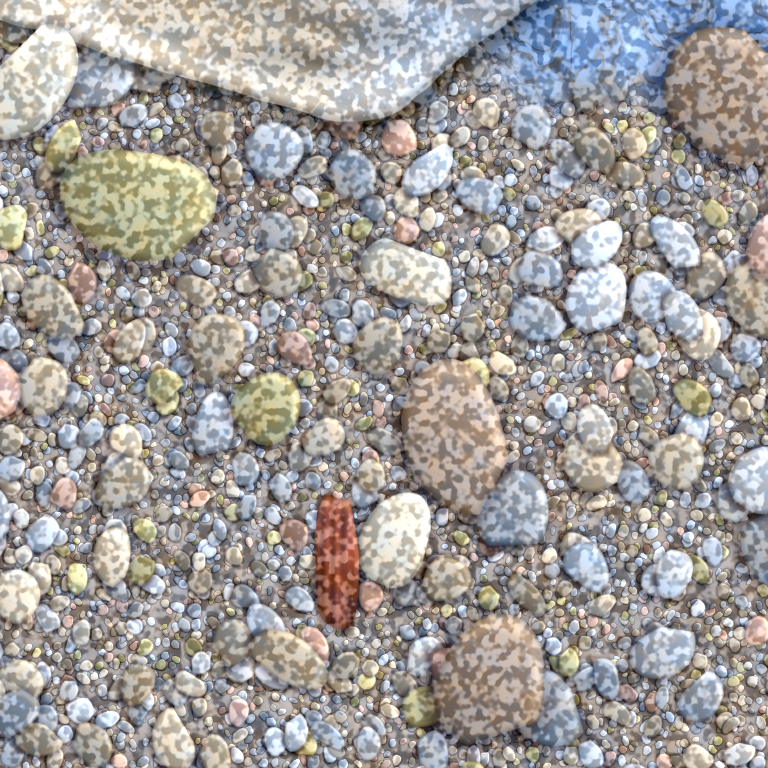
Reproduce this texture procedurally as a Shadertoy shader.

```glsl
const vec3 GROUND = vec3(0.56, 0.53, 0.52);
const vec3 WARM_STONE = vec3(0.69, 0.66, 0.61);
const vec3 COOL_STONE = vec3(0.65, 0.69, 0.75);
const vec3 OLIVE_STONE = vec3(0.66, 0.65, 0.50);
const vec3 ROSE_STONE = vec3(0.72, 0.61, 0.58);
const vec3 BROWN_STONE = vec3(0.60, 0.54, 0.50);
const vec3 PALE_STONE = vec3(0.80, 0.79, 0.75);
const vec3 WOOD = vec3(0.58, 0.34, 0.28);
const vec3 WATER = vec3(0.49, 0.62, 0.81);
const vec3 WATER_BED = vec3(0.42, 0.43, 0.46);
const vec3 SHADOW_TINT = vec3(0.92, 1.0, 0.94);
const vec2 LIGHT = vec2(0.77, 0.64);
const float EDGE = 0.0013;
const float SHADOW = 0.46;
const float MOTTLE_SCALE = 125.0;
const float MOTTLE = 0.135;
const float TINT_VARIATION = 0.13;
const float LIFT = 0.025;

vec3 hash3(vec2 p) {
    vec3 q = fract(p.xyx * vec3(0.1031, 0.1030, 0.0973));
    q += dot(q, q.yxz + 33.33);
    return fract((q.xxy + q.yzz) * q.zyx);
}

float noise(vec2 p) {
    vec2 i = floor(p), f = fract(p);
    f = f * f * (3.0 - 2.0 * f);
    return mix(mix(hash3(i).x, hash3(i + vec2(1, 0)).x, f.x),
               mix(hash3(i + vec2(0, 1)).x, hash3(i + 1.0).x, f.x), f.y);
}

mat2 rotate(float a) {
    float c = cos(a), s = sin(a);
    return mat2(c, s, -s, c);
}

float fbm(vec2 p) {
    float sum = 0.0, weight = 0.55;
    for (int i = 0; i < 3; i++) {
        sum += weight * noise(p);
        p = rotate(0.65) * p * 1.9 + 7.3;
        weight *= 0.5;
    }
    return sum / 0.9625;
}

float cover(float d) {
    float w = max(EDGE, 0.75 / iResolution.y);
    return 1.0 - smoothstep(-w, w, d);
}

// One rounded stone with a cut facet, a lit rim and a contact shadow
void stone(inout vec3 col, vec2 p, vec2 centre, vec2 radii, float angle, float power, vec3 tint) {
    vec2 v = p - centre;
    float reach = max(radii.x, radii.y);
    if (dot(v, v) > 4.0 * reach * reach) return;
    vec3 h = hash3(centre * 977.0);
    vec2 q = rotate(angle) * v / radii;
    float k = pow(pow(abs(q.x), power) + pow(abs(q.y), power), 1.0 / power);
    float a = atan(q.y, q.x + 1e-5);
    k /= 1.0 + 0.05 * sin(2.0 * a + 6.28 * h.x) + 0.045 * sin(3.0 * a + 6.28 * h.y);
    vec2 facet = normalize(h.yz - 0.5 + 1e-3);
    k = max(k, dot(facet, q) * mix(0.95, 1.3, h.x));
    float d = (k - 1.0) * length(v) / max(k, 1e-3);
    float facing = dot(v, LIGHT) / max(length(v), 1e-4);

    float dark = 1.0 - smoothstep(0.0, 0.42, d / min(radii.x, radii.y));
    col *= 1.0 - SHADOW * SHADOW_TINT * dark * (0.7 - 0.3 * facing);

    float side = facing * k;
    float rim = smoothstep(0.68, 0.9, k) * (1.0 - smoothstep(0.93, 1.03, k));
    vec3 body = tint * (1.02 + 0.17 * side - 0.22 * smoothstep(0.82, 1.0, k));
    body += vec3(0.17, 0.15, 0.12) * rim * smoothstep(-0.3, 0.8, facing);
    col = mix(col, body, cover(d));
}

vec3 stoneTint(vec3 h) {
    vec3 c = mix(WARM_STONE, COOL_STONE, smoothstep(0.35, 0.6, h.x));
    c = mix(c, OLIVE_STONE, step(0.9, h.y));
    c = mix(c, ROSE_STONE, step(h.y, 0.1));
    return c * mix(0.83, 1.23, h.z);
}

// Jittered grid of stones
void stoneLayer(inout vec3 col, vec2 p, float cells, float chance) {
    vec2 home = floor(p * cells);
    for (int y = -1; y <= 1; y++)
    for (int x = -1; x <= 1; x++) {
        vec2 id = home + vec2(x, y);
        vec3 place = hash3(id + cells * 3.7 + 50.0);
        vec3 form = hash3(id + cells * 5.3 + 190.0);
        if (place.z > chance) continue;
        vec2 centre = (id + 0.5 + 0.72 * (place.xy - 0.5)) / cells;
        float size = mix(0.3, 0.52, form.x) / cells;
        vec2 radii = size * vec2(mix(0.55, 0.95, form.y), 1.0);
        vec3 tint = stoneTint(hash3(id + cells * 7.1 + 310.0));
        stone(col, p, centre, radii, (form.z - 0.5) * 2.5, mix(2.0, 2.8, place.z), tint);
    }
}

// Rippled stream in the upper right corner
void stream(inout vec3 col, vec2 p) {
    vec2 warp = vec2(fbm(p * 17.0), fbm(p * 17.0 + 31.0));
    float swirl = fbm(p * vec2(20.0, 27.0) + 3.0 * warp);
    float line = 1.0 - smoothstep(0.0, 0.055, abs(swirl - 0.5));
    vec3 c = mix(WATER, WATER_BED, 0.75 * line);
    c += 0.35 * (warp.x - 0.5) + 0.12 * smoothstep(0.6, 0.72, swirl);
    float shore = p.y - 0.885 + 0.07 * (fbm(p * 14.0) - 0.5);
    col = mix(col, c, smoothstep(-0.045, 0.045, shore) * smoothstep(0.58, 0.7, p.x));
}

// Broad boulder cut off by the top edge
void boulder(inout vec3 col, vec2 p) {
    float left = (0.975 - 0.3 * p.x - p.y) / 1.04;
    float right = (0.445 + 0.8 * p.x - p.y) / 1.28;
    float blend = max(0.05 - abs(left - right), 0.0) / 0.05;
    float d = max(left, right) + 0.0125 * blend * blend + 0.018 * (fbm(p * 13.0) - 0.5);
    col *= 1.0 - 0.5 * (1.0 - smoothstep(0.0, 0.035, d));
    vec3 c = mix(WARM_STONE, COOL_STONE * 0.93, smoothstep(0.36, 0.56, p.x));
    float streak = fbm(rotate(0.3) * p * vec2(9.0, 38.0));
    c *= 0.72 + 0.55 * streak;
    c += 0.2 * smoothstep(-0.07, -0.025, d) * smoothstep(0.7, 0.45, p.x);
    c *= 1.0 - 0.3 * smoothstep(-0.016, 0.0, d);
    col = mix(col, c, cover(d));
}

void mainImage(out vec4 fragColor, in vec2 fragCoord) {
    vec2 p = fragCoord / iResolution.y;
    vec3 col = GROUND * (0.8 + 0.4 * fbm(p * 60.0));

    // Grit first, then ever larger pebbles
    stoneLayer(col, p, 72.0, 0.85);
    stoneLayer(col, p, 41.0, 0.58);
    stoneLayer(col, p, 24.0, 0.48);
    stoneLayer(col, p, 15.0, 0.46);
    stoneLayer(col, p, 9.6, 0.40);
    stream(col, p);
    boulder(col, p);

    // Largest single stones and a splinter of wood
    stone(col, p, vec2(0.593, 0.43), vec2(0.064, 0.104), -0.18, 2.1, BROWN_STONE * 1.08);
    stone(col, p, vec2(0.18, 0.735), vec2(0.098, 0.073), 0.1, 2.2, OLIVE_STONE);
    stone(col, p, vec2(0.64, 0.11), vec2(0.073, 0.085), 0.2, 2.1, BROWN_STONE);
    stone(col, p, vec2(0.515, 0.297), vec2(0.042, 0.066), 0.3, 2.2, PALE_STONE);
    stone(col, p, vec2(0.53, 0.647), vec2(0.065, 0.037), 0.35, 2.3, PALE_STONE);
    stone(col, p, vec2(0.035, 0.89), vec2(0.052, 0.085), 0.6, 2.2, PALE_STONE);
    stone(col, p, vec2(0.95, 0.88), vec2(0.085, 0.08), 0.4, 2.5, BROWN_STONE);
    float grain = 0.7 + 0.6 * noise(p * vec2(150.0, 14.0));
    stone(col, p, vec2(0.44, 0.27), vec2(0.029, 0.083), 0.05, 4.5, WOOD * grain);

    // Fine two-tone mottling and drifting warm and cool tints
    float speck = 0.6 * noise(p * MOTTLE_SCALE) + 0.4 * noise(rotate(0.7) * p * MOTTLE_SCALE * 1.6);
    col += MOTTLE * (2.0 * smoothstep(0.33, 0.67, speck) - 1.0);
    float drift = noise(p * 48.0 + 9.0) + noise(rotate(0.5) * p * 105.0) - 1.0;
    col += TINT_VARIATION * drift * vec3(-0.45, 0.0, 0.55);
    fragColor = vec4(clamp(col + LIFT, 0.0, 1.0), 1.0);
}
```
